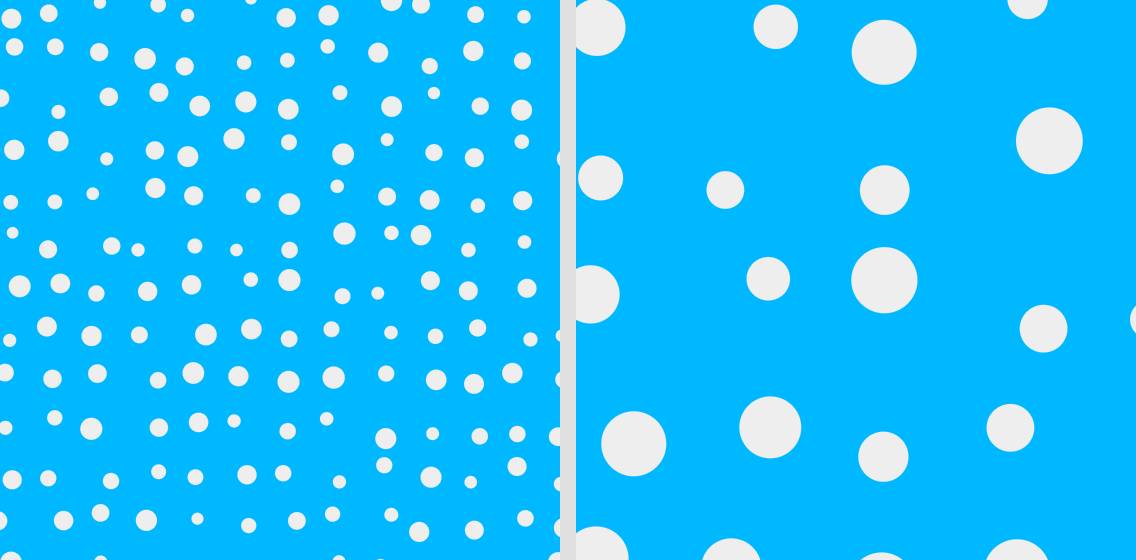
Left: the whole. Right: its middle third, enlarged.
Give the GLSL for this pattern, as a WebGL 1 fragment shader.

```glsl
precision highp float;
// Pale round dots scattered over a flat sky-blue ground.
// Each square grid cell holds one dot, shifted from the cell centre and
// sized by a hash; a dot never leaves its cell, so one lookup is enough.

uniform vec2 u_resolution;

const vec3 SKY_BLUE = vec3(0.0, 0.722, 1.0);
const vec3 PALE_GREY = vec3(0.932);

const float CELLS = 12.0;                    // cells across the canvas
const vec2 GRID_SHIFT = vec2(0.31, 0.69);    // grid offset, in cells
const float JITTER = 0.24;                   // largest shift, in cells
const vec2 RADIUS_RANGE = vec2(0.125, 0.24); // dot radii, in cells

// Three independent random values in 0..1 for a cell.
vec3 hash3(vec2 cell) {
  vec3 p = fract(cell.xyx * vec3(0.1031, 0.1030, 0.0973));
  p += dot(p, p.yxz + 33.33);
  return fract((p.xxy + p.yzz) * p.zyx);
}

// Signed distance to the jittered dot of the cell around a grid point.
float dotDistance(vec2 gridPoint, float jitter, vec2 radiusRange) {
  vec3 rnd = hash3(floor(gridPoint) + 17.0);
  vec2 centre = 0.5 + jitter * (2.0 * rnd.xy - 1.0);
  float radius = mix(radiusRange.x, radiusRange.y, rnd.z);
  return length(fract(gridPoint) - centre) - radius;
}

// Coverage of a shape with an edge ramp of the given width.
float coverage(float dist, float edgeWidth) {
  return clamp(0.5 - dist / edgeWidth, 0.0, 1.0);
}

void main() {
  float canvasSize = min(u_resolution.x, u_resolution.y);
  vec2 gridPoint = gl_FragCoord.xy / canvasSize * CELLS + GRID_SHIFT;
  float pixelWidth = CELLS / canvasSize;

  float dist = dotDistance(gridPoint, JITTER, RADIUS_RANGE);
  vec3 colour = mix(SKY_BLUE, PALE_GREY, coverage(dist, 1.1 * pixelWidth));
  gl_FragColor = vec4(colour, 1.0);
}
```
